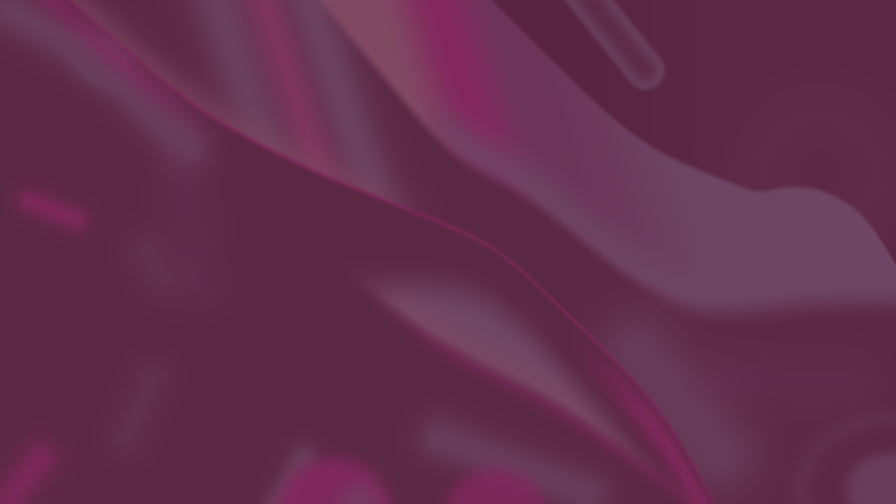
Give the GLSL for this background, as a Shadertoy shader.

```glsl
// Folded satin in plum, violet and magenta: diagonal ridges split the canvas
// into sheets. Each ridge is a line bent by soft hinges; each sheet is shaded
// by gradients across its ridge plus soft streaks of reflected light.

#define PLUM    vec3(0.358, 0.155, 0.265)
#define SHADE   vec3(0.345, 0.142, 0.250)
#define VIOLET  vec3(0.430, 0.275, 0.390)
#define ROSE    vec3(0.500, 0.285, 0.385)
#define MAGENTA vec3(0.510, 0.155, 0.365)
#define PURPLE  vec3(0.420, 0.205, 0.345)
#define EDGE    0.004

// Ramp that starts at a given place, rounded over the given softness
float hinge(float x, float at, float soft) {
    return soft * log(1.0 + exp((x - at) / soft));
}

float bell(float d, float width) {
    return exp(-d * d / (width * width));
}

// Soft light along a segment
float streak(vec2 p, vec2 a, vec2 b, float width) {
    vec2 ab = b - a;
    float t = clamp(dot(p - a, ab) / dot(ab, ab), 0.0, 1.0);
    return bell(length(p - a - t * ab), width);
}

// Heights of the ridges
float mainRidge(float x) {
    return 1.0 - 0.88 * (x - 0.138) + 0.35 * hinge(x, 0.39, 0.04)
        + 0.13 * hinge(x, 0.60, 0.04) - 0.58 * hinge(x, 0.98, 0.03)
        - 0.85 * hinge(x, 1.31, 0.03);
}

float bandBottom(float x) {
    return 1.0 - 1.2 * (x - 0.63) + 0.78 * hinge(x, 0.90, 0.03)
        - 0.42 * hinge(x, 1.03, 0.03) + 0.30 * hinge(x, 1.24, 0.03)
        + 0.67 * hinge(x, 1.38, 0.03) - 0.12 * hinge(x, 1.60, 0.03);
}

float bandTop(float x) {
    return 1.0 - (x - 0.968) + 0.2 * hinge(x, 1.20, 0.03)
        + 0.4 * hinge(x, 1.29, 0.03) + 0.9 * hinge(x, 1.505, 0.012)
        - 0.5 * hinge(x, 1.54, 0.012) - 0.55 * hinge(x, 1.62, 0.02)
        - 1.2 * hinge(x, 1.71, 0.02);
}

float lensBottom(float x) {
    return 0.47 - 0.8 * (x - 0.657) + 0.3 * hinge(x, 0.85, 0.04)
        - 0.2 * hinge(x, 1.10, 0.03);
}

// Sheet under the main ridge: dark, with the lens and scattered glints
vec3 lowerSheet(vec2 p, float ridge) {
    vec3 col = PLUM;
    float rim = streak(p, vec2(0.02, 0.98), vec2(0.20, 0.88), 0.045)
        + streak(p, vec2(0.20, 0.88), vec2(0.37, 0.71), 0.045);
    col = mix(col, VIOLET, 0.75 * min(rim, 1.0));
    col = mix(col, MAGENTA, 0.6 * bell(ridge + 0.025, 0.025) * smoothstep(0.46, 0.25, p.x));

    // Faint upright reflections
    col = mix(col, VIOLET, 0.30 * streak(p, vec2(0.29, 0.50), vec2(0.32, 0.45), 0.045));
    col = mix(col, PURPLE, 0.35 * streak(p, vec2(0.36, 0.68), vec2(0.39, 0.44), 0.05));
    col = mix(col, VIOLET, 0.28 * streak(p, vec2(0.25, 0.13), vec2(0.30, 0.25), 0.04));
    // Magenta glints at the left
    col = mix(col, MAGENTA, 0.85 * streak(p, vec2(0.06, 0.60), vec2(0.15, 0.565), 0.025));
    col = mix(col, MAGENTA, 0.80 * streak(p, vec2(0.02, 0.01), vec2(0.08, 0.09), 0.035));

    // Domes rising from the bottom, with a violet fold beside them
    col = mix(col, VIOLET, 0.7 * streak(p, vec2(0.87, 0.13), vec2(1.16, 0.02), 0.045));
    float domeA = length((p - vec2(0.66, -0.03)) * vec2(1.0, 0.95));
    float domeB = length((p - vec2(0.98, -0.04)) * vec2(1.0, 0.95));
    col = mix(col, VIOLET, 0.7 * streak(p, vec2(0.55, 0.0), vec2(0.60, 0.09), 0.03));
    col = mix(col, MAGENTA, 0.9 * smoothstep(0.14, 0.09, domeA));
    col = mix(col, VIOLET, 0.6 * bell(length(p - vec2(0.71, 0.0)), 0.04));
    col = mix(col, MAGENTA, 0.8 * smoothstep(0.13, 0.08, domeB));

    // Lens shaped reflection, rosy along its lower edge
    float rise = p.y - lensBottom(p.x);
    float fall = 0.485 - 1.2 * hinge(p.x, 0.97, 0.05) - p.y;
    float lens = smoothstep(-0.01, 0.03, rise) * smoothstep(-0.01, 0.10, fall)
        * smoothstep(0.62, 0.82, p.x);
    col = mix(col, mix(VIOLET, ROSE, 0.6 * bell(rise, 0.07)), lens);
    col = mix(col, MAGENTA, 0.4 * bell(rise, 0.015) * smoothstep(0.70, 0.90, p.x));
    return mix(col, MAGENTA, 0.85 * bell(ridge + 0.035, 0.03) * smoothstep(1.12, 1.30, p.x));
}

// Sheet over the main ridge: slanted pleats, then a quiet right side
vec3 middleSheet(vec2 p, float ridge) {
    float pleat = p.x - 0.33 * (1.0 - p.y);
    vec3 col = mix(PLUM, VIOLET, 0.8 * bell(pleat - 0.43, 0.06));
    col = mix(col, VIOLET, 0.85 * bell(pleat - 0.61, 0.055));
    col = mix(col, mix(MAGENTA, ROSE, 0.45), 0.9 * bell(pleat - 0.52, 0.042));
    col = mix(col, ROSE, 0.55 * bell(ridge, 0.035) * smoothstep(0.90, 0.60, p.x));
    col = mix(col, VIOLET, 0.65 * streak(p, vec2(1.26, 0.30), vec2(1.42, 0.10), 0.085));
    col = mix(col, PURPLE, 0.35 * streak(p, vec2(1.45, 0.25), vec2(1.67, 0.24), 0.06));
    float curl = length((p - vec2(1.76, 0.03)) * vec2(0.8, 1.0));
    return mix(col, VIOLET, 0.7 * smoothstep(0.09, 0.05, curl) + 0.25 * bell(curl - 0.14, 0.018));
}

// Bright band, coloured along its length
vec3 brightBand(vec2 p, float rise) {
    float along = p.x - 0.3 * (1.0 - p.y);
    vec3 col = mix(ROSE, MAGENTA, smoothstep(0.74, 0.86, along));
    col = mix(col, PURPLE, smoothstep(0.87, 0.98, along));
    col = mix(col, VIOLET, smoothstep(1.00, 1.30, along));
    return mix(col, VIOLET, 0.8 * bell(rise - 0.025, 0.035) * smoothstep(0.82, 0.92, p.x));
}

// Dark sheet at the upper right, with a rounded finger and a faint swirl
vec3 upperSheet(vec2 p) {
    vec2 a = vec2(1.10, 1.08), ab = vec2(0.175, -0.22);
    float t = clamp(dot(p - a, ab) / dot(ab, ab), 0.0, 1.0);
    float finger = length(p - a - t * ab) - 0.04;
    vec3 col = mix(SHADE, PLUM, smoothstep(1.1, 1.5, p.x));
    col = mix(col, PURPLE, 0.25 * bell(length(p - vec2(1.62, 0.66)) - 0.11, 0.06));
    float lit = smoothstep(0.006, -0.008, finger);
    return mix(col, VIOLET, lit * (0.2 + 0.5 * bell(finger + 0.01, 0.014)));
}

void mainImage(out vec4 fragColor, in vec2 fragCoord) {
    vec2 p = fragCoord / iResolution.xy * vec2(1.77, 1.0);
    float ridge = 0.75 * (p.y - mainRidge(p.x));
    float rise = 0.75 * (p.y - bandBottom(p.x));
    float over = 0.75 * (p.y - bandTop(p.x));
    float blur = mix(0.014, 0.03, smoothstep(1.2, 1.5, p.x));

    // Stack the sheets from the bottom up
    vec3 col = mix(lowerSheet(p, ridge), middleSheet(p, ridge), smoothstep(-EDGE, EDGE, ridge));
    col = mix(col, MAGENTA, 0.6 * bell(ridge, EDGE));
    col = mix(col, brightBand(p, rise), smoothstep(-blur, blur, rise));
    col = mix(col, upperSheet(p), smoothstep(-EDGE, 2.0 * EDGE, over));
    fragColor = vec4(col, 1.0);
}
```
